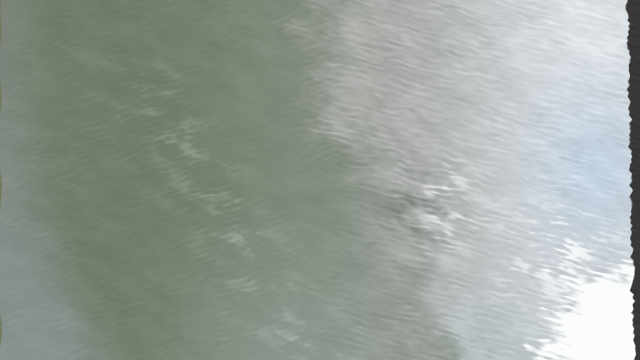
Give the GLSL for this texture, as a WebGL 1 fragment shader.

```glsl
precision highp float;
uniform vec2 u_resolution;

#define CREST_COUNT 58.0
#define CREST_BEND 5.0
#define RIPPLE_CALM 0.024
#define RIPPLE_ROUGH 0.075
#define SWELL_STRENGTH 0.06
#define WISP_STRENGTH 0.075
#define SHEEN_RAGGED 0.07
#define GLARE_RAGGED 0.15
#define BANK_RAGGED 0.007

vec2 gradientAt(vec2 cell) {
  float a = 6.2832 * fract(sin(dot(cell, vec2(127.1, 311.7))) * 43758.5);
  return vec2(cos(a), sin(a));
}

// Gradient noise, roughly -0.7 to 0.7
float noise(vec2 p) {
  vec2 i = floor(p), f = fract(p);
  vec2 w = f * f * f * (f * (f * 6.0 - 15.0) + 10.0);
  float a = dot(gradientAt(i), f);
  float b = dot(gradientAt(i + vec2(1, 0)), f - vec2(1, 0));
  float c = dot(gradientAt(i + vec2(0, 1)), f - vec2(0, 1));
  float d = dot(gradientAt(i + vec2(1, 1)), f - vec2(1, 1));
  return mix(mix(a, b, w.x), mix(c, d, w.x), w.y);
}

float fbm(vec2 p) {
  float sum = 0.0, amp = 1.0;
  for (int i = 0; i < 4; i++) {
    sum += amp * noise(p);
    p = mat2(1.6, 1.2, -1.2, 1.6) * p + 7.3;
    amp *= 0.5;
  }
  return sum;
}

vec2 rotate(vec2 p, float a) {
  float c = cos(a), s = sin(a);
  return vec2(c * p.x + s * p.y, c * p.y - s * p.x);
}

// Thin bright crests along the given angle, bent and broken by noise
float ripples(vec2 p, float angle) {
  vec2 q = rotate(p, angle);
  float bend = noise(q * vec2(9.0, 14.0)) + 0.45 * noise(q * vec2(24.0, 36.0) + 9.0);
  float wave = 0.5 + 0.5 * sin(6.2832 * CREST_COUNT * q.y + CREST_BEND * bend);
  float broken = smoothstep(-0.35, 0.4, noise(q * vec2(17.0, 42.0) + 21.0));
  float chop = noise(q * vec2(32.0, 85.0));
  return (wave * wave - 0.375) * broken + 0.7 * chop;
}

float blob(vec2 uv, vec2 centre, vec2 size) {
  vec2 d = (uv - centre) / size;
  return exp(-dot(d, d));
}

void main() {
  vec2 uv = gl_FragCoord.xy / u_resolution;
  vec2 p = gl_FragCoord.xy / u_resolution.y;
  float ragged = fbm(rotate(p, -0.5) * vec2(7.0, 13.0));
  float swell = fbm(rotate(p, -0.35) * vec2(9.0, 20.0) + 40.0);
  float turn = smoothstep(0.42, 0.56, uv.x + 0.1 * ragged);
  float ripple = mix(ripples(p, 0.3), ripples(p + 5.0, -0.25), turn);

  // Green water, paler towards the middle and the bottom
  vec3 col = mix(vec3(0.44, 0.495, 0.42), vec3(0.505, 0.545, 0.49),
                 smoothstep(0.2, 0.5, uv.x));
  float low = (1.0 - smoothstep(0.0, 0.5, uv.y)) * smoothstep(0.15, 0.5, uv.x);
  col = mix(col, vec3(0.56, 0.61, 0.575), 0.8 * low);
  col = mix(col, vec3(0.58, 0.61, 0.58), smoothstep(0.48, 0.62, uv.x));

  // Grey haze along the left side, widening downwards
  float hazeEdge = 0.035 + 0.125 * pow(1.0 - uv.y, 3.0) + 0.02 * ragged;
  float haze = 1.0 - smoothstep(-0.05, 0.06, uv.x - hazeEdge);
  col = mix(col, mix(vec3(0.53, 0.575, 0.56), vec3(0.49, 0.52, 0.48), uv.y), haze);

  // Sky sheen on the right
  float sheenEdge = 0.49 + 0.14 * (1.0 - smoothstep(0.38, 0.75, uv.y))
                  + 0.05 * (1.0 - smoothstep(0.0, 0.25, uv.y));
  float sheen = smoothstep(-0.05, 0.08,
                uv.x - sheenEdge + SHEEN_RAGGED * ragged + 0.02 * ripple);
  vec3 sky = mix(vec3(0.665, 0.675, 0.66), vec3(0.81, 0.83, 0.845),
                 smoothstep(0.58, 0.88, uv.x));
  sky = mix(sky, vec3(0.75, 0.82, 0.89), 0.8 * blob(uv, vec2(0.93, 0.53), vec2(0.09, 0.2)));
  sky = mix(sky, vec3(0.70, 0.745, 0.76), 0.8 * blob(uv, vec2(0.75, 0.0), vec2(0.1, 0.17)));
  sky += 0.06 * blob(uv, vec2(0.93, 0.9), vec2(0.09, 0.17));
  col = mix(col, sky, sheen);

  // Bright and dark flecks where the sheen breaks up
  float bright = blob(uv, vec2(0.695, 0.43), vec2(0.04, 0.11));
  col += 0.17 * bright * smoothstep(-0.1, 0.4, swell + 0.4 * ripple);
  float dark = blob(uv, vec2(0.65, 0.42), vec2(0.045, 0.12));
  col -= 0.09 * dark * smoothstep(-0.2, 0.3, -ragged - 0.3 * ripple);

  // Pale wisps on a slanting band through the green
  float band = uv.x - (0.235 + 0.33 * (0.75 - uv.y));
  float wisps = exp(-band * band / 0.003) * (1.0 - smoothstep(0.75, 0.9, uv.y));
  col += WISP_STRENGTH * wisps * smoothstep(0.0, 0.6, swell + 0.3 * ripple);

  // Fine ripples and swell, stronger under the sheen
  float rough = max(sheen, 0.5 * smoothstep(0.45, 0.6, uv.x));
  rough *= 1.0 - 0.35 * smoothstep(0.75, 0.95, uv.x);
  float patches = 0.75 + 0.7 * noise(p * 6.0 + 17.0);
  col += ripple * patches * mix(RIPPLE_CALM, RIPPLE_ROUGH, rough);
  col += swell * SWELL_STRENGTH * mix(0.4, 0.75, rough);

  // Sun glare at the lower right with broken flecks
  float reach = 0.19 - length((uv - vec2(0.99, 0.07)) * vec2(1.35, 0.85));
  float glare = smoothstep(-0.02, 0.04, reach + GLARE_RAGGED * (0.6 * ragged + 0.4 * ripple));
  float fleck = blob(uv, vec2(0.88, 0.29), vec2(0.075, 0.12))
              * smoothstep(0.1, 0.4, swell + 0.5 * ripple);
  col = mix(col, vec3(0.985, 0.99, 0.99), max(glare, 0.9 * fleck));

  // Dark bank on the right, thin olive margin on the left
  float soft = 1.0 / u_resolution.x;
  float jag = noise(vec2(uv.y * 22.0, 3.0)) + 0.8 * noise(vec2(uv.y * 65.0, uv.x * 60.0));
  float bank = uv.x - (0.981 + 0.009 * (1.0 - uv.y) + BANK_RAGGED * jag);
  col = mix(col, vec3(0.225, 0.22, 0.22) + 0.03 * ripple, smoothstep(-soft, soft, bank));
  float margin = 0.001 + 0.008 * noise(vec2(uv.y * 9.0, 8.3)) - uv.x;
  col = mix(col, vec3(0.42, 0.43, 0.27), 0.7 * smoothstep(-soft, soft, margin));

  gl_FragColor = vec4(clamp(col, 0.0, 1.0), 1.0);
}
```
